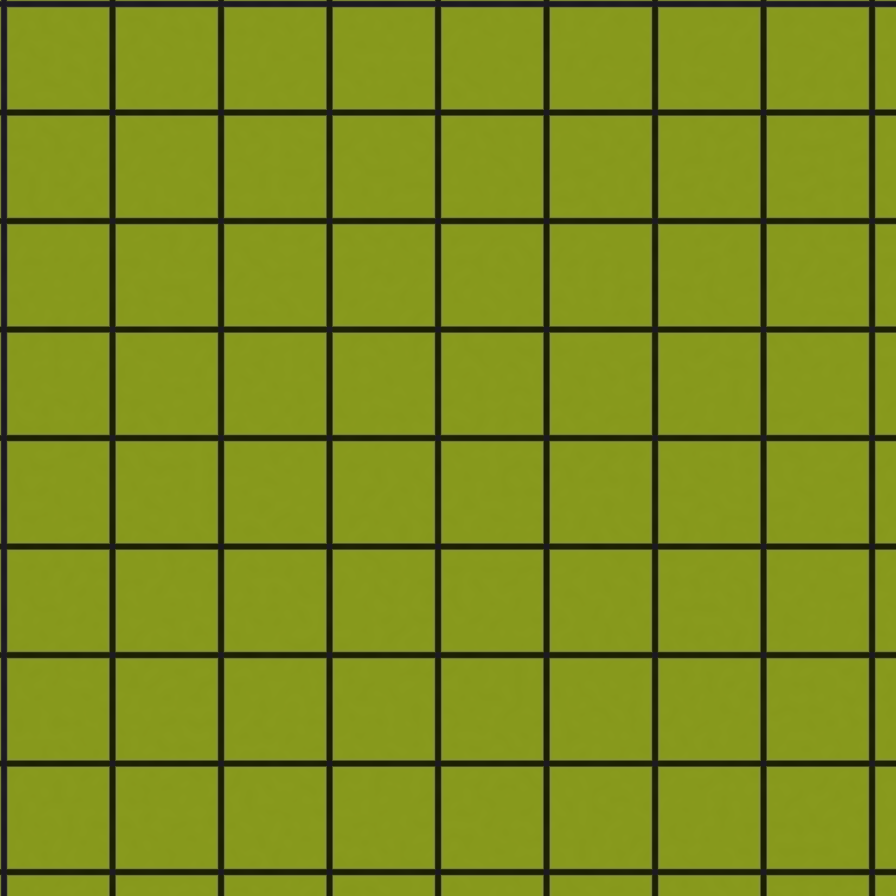
Reproduce this pattern procedurally as a Shadertoy shader.

```glsl
const float PERIOD = 0.1211;
const float LINE_OFFSET = 0.0045;
const float LINE_HALF_WIDTH = 0.0034;
const float HALO_WIDTH = 0.0042;

const vec3 OLIVE = vec3(0.53, 0.60, 0.11);
const vec3 PALE_OLIVE = vec3(0.53, 0.57, 0.27);
const vec3 LINE_DARK = vec3(0.11, 0.125, 0.01);
const vec3 CROSSING_DARK = vec3(0.11, 0.10, 0.13);

vec2 hashGradient(vec2 cell) {
    float angle = 6.2832 * fract(sin(dot(cell, vec2(127.1, 311.7))) * 437.585);
    return vec2(cos(angle), sin(angle));
}

float gradientNoise(vec2 p) {
    vec2 i = floor(p), f = fract(p);
    vec2 u = f * f * f * (f * (f * 6.0 - 15.0) + 10.0);
    float a = dot(hashGradient(i), f);
    float b = dot(hashGradient(i + vec2(1, 0)), f - vec2(1, 0));
    float c = dot(hashGradient(i + vec2(0, 1)), f - vec2(0, 1));
    float d = dot(hashGradient(i + vec2(1, 1)), f - vec2(1, 1));
    return mix(mix(a, b, u.x), mix(c, d, u.x), u.y);
}

// Distance to the nearest vertical (x) and horizontal (y) grid line
vec2 gridDistance(vec2 p, float period, float offset) {
    return abs(mod(p - offset + 0.5 * period, period) - 0.5 * period);
}

vec2 lineCoverage(vec2 dist, float halfWidth, float blur) {
    return 1.0 - smoothstep(halfWidth - blur, halfWidth + blur, dist);
}

// Pale fringe that fades away from each line
float fringe(vec2 dist, float halfWidth, float width) {
    vec2 glow = 1.0 - smoothstep(halfWidth, halfWidth + width, dist);
    return max(glow.x, 0.8 * glow.y);
}

void mainImage(out vec4 fragColor, in vec2 fragCoord) {
    // Measured from the top left corner
    vec2 p = vec2(fragCoord.x, iResolution.y - fragCoord.y) / iResolution.y;
    float blur = max(0.0011, 0.75 / iResolution.y);
    vec2 dist = gridDistance(p, PERIOD, LINE_OFFSET);
    vec2 lines = lineCoverage(dist, LINE_HALF_WIDTH, blur);

    // Tile face with faint mottling
    vec3 color = OLIVE + 0.008 * gradientNoise(p * 70.0);
    color = mix(color, PALE_OLIVE, fringe(dist, LINE_HALF_WIDTH, HALO_WIDTH));

    // Lines turn violet at crossings and along the outer border
    vec2 border = 1.0 - step(vec2(0.5 * PERIOD), p);
    float violet = max(lines.x * lines.y, max(border.x * lines.x, border.y * lines.y));
    vec3 lineColor = mix(LINE_DARK, CROSSING_DARK, violet);
    lineColor += 0.015 * gradientNoise(p * 45.0);
    color = mix(color, lineColor, max(lines.x, lines.y));

    fragColor = vec4(clamp(color, 0.0, 1.0), 1.0);
}
```
